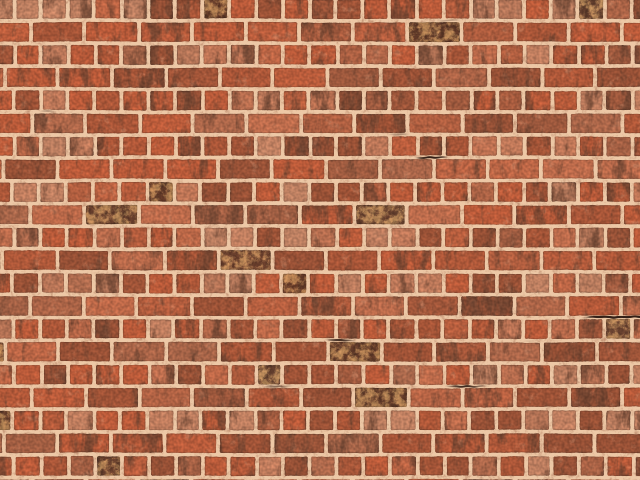
Give the GLSL for this texture, as a WebGL 2 fragment shader.

```glsl
#version 300 es
precision highp float;
// Weathered red brick wall: courses of short headers alternate with long stretchers in pale mortar.
uniform vec2 u_resolution;
out vec4 fragColor;

// Lengths are fractions of the canvas height.
#define COURSE 0.0476
#define FIRST_BED 0.0052
#define STRETCHER 0.112
#define JOINT 0.0078
#define JITTER 0.0045
#define WEAR 0.0016
#define RED vec3(0.73, 0.355, 0.225)
#define BROWN vec3(0.59, 0.315, 0.21)
#define PALE vec3(0.76, 0.53, 0.41)
#define DARK vec3(0.40, 0.25, 0.18)
#define MORTAR vec3(0.93, 0.785, 0.65)
#define MORTAR_SHADE vec3(0.76, 0.57, 0.45)

float hash(vec2 p) {
  vec3 q = fract(p.xyx * 0.1031);
  q += dot(q, q.yzx + 33.33);
  return fract((q.x + q.y) * q.z);
}

float cornerSlope(vec2 cell, vec2 offset) {
  float angle = 6.2832 * hash(cell);
  return dot(vec2(cos(angle), sin(angle)), offset);
}

float gradientNoise(vec2 p) {
  vec2 i = floor(p), f = p - i;
  vec2 s = f * f * f * (f * (f * 6.0 - 15.0) + 10.0);
  vec2 e = vec2(1.0, 0.0);
  float low = mix(cornerSlope(i, f), cornerSlope(i + e, f - e), s.x);
  float high = mix(cornerSlope(i + e.yx, f - e.yx), cornerSlope(i + 1.0, f - 1.0), s.x);
  return mix(low, high, s.y);
}

float fbm(vec2 p) {
  float sum = 0.0, gain = 0.6;
  for (int i = 0; i < 4; i++) {
    sum += gain * gradientNoise(p);
    p = p * 2.03 + 17.0;
    gain *= 0.55;
  }
  return sum;
}

float roundedBox(vec2 p, vec2 halfSize, float radius) {
  vec2 q = abs(p) - halfSize + radius;
  return length(max(q, 0.0)) + min(max(q.x, q.y), 0.0) - radius;
}

// Position of upright joint k in a course, slightly off the regular grid.
float jointAt(float k, float row, float width) {
  return k * width + (hash(vec2(k + 40.0, row + 7.0)) - 0.5) * JITTER;
}

vec3 brickColor(vec2 p, vec2 id, float isHeader, float depth) {
  vec2 q = p + 9.0 * vec2(hash(id + 3.0), hash(id + 5.0));
  vec3 color = mix(BROWN, RED, smoothstep(0.05, 0.75, hash(id + 11.0)));
  // Pale, dusty bricks, more often headers
  float paleness = smoothstep(0.45, 1.0, hash(id + 23.0)) * mix(0.4, 0.85, isHeader);
  color = mix(color, PALE, paleness);
  color = mix(color, PALE, 0.45 * smoothstep(0.1, 0.5, fbm(q * 42.0)));
  // Upright kiln bands and scorched bricks
  float burn = hash(id + 37.0);
  float bands = fbm(q * vec2(44.0, 15.0)) + 0.4 * burn * burn;
  color = mix(color, DARK, 0.75 * smoothstep(0.1, 0.6, bands));
  // A few bricks with ochre and soot stains
  float stained = step(0.965, hash(id + 53.0));
  float patches = smoothstep(-0.25, 0.25, fbm(q * 50.0));
  color = mix(color, mix(DARK * 0.7, vec3(0.74, 0.57, 0.36), patches), 0.75 * stained);
  // Grain and darker rims
  color *= 1.0 + 0.22 * gradientNoise(p * 170.0) + 0.12 * gradientNoise(p * 85.0);
  return color * mix(0.82, 1.0, smoothstep(0.0, 0.0035, depth));
}

void main() {
  vec2 uv = gl_FragCoord.xy / u_resolution.y;
  vec2 p = uv;
  p.y += 0.0022 * gradientNoise(uv * vec2(5.0, 9.0)) - FIRST_BED;

  // Course: even rows are headers, stretchers shift by half every other time
  float row = floor(p.y / COURSE);
  float isHeader = 1.0 - mod(row, 2.0);
  float width = STRETCHER * mix(1.0, 0.5, isHeader);
  float phase = mix(0.07 + 0.5 * step(2.0, mod(row, 4.0)), 0.5, isHeader);
  float x = p.x - phase * width - (hash(vec2(row + 2.0, 61.0)) - 0.5) * JITTER;

  // Brick between its two jittered joints
  float k = floor(x / width);
  k += step(jointAt(k + 1.0, row, width), x) - step(x, jointAt(k, row, width));
  float left = jointAt(k, row, width), right = jointAt(k + 1.0, row, width);
  vec2 local = vec2(x - 0.5 * (left + right), p.y - (row + 0.5) * COURSE);
  vec2 halfSize = 0.5 * (vec2(right - left, COURSE) - JOINT);
  halfSize -= 0.0006 * (hash(vec2(k, row) + 71.0) - 0.5);
  float dist = roundedBox(local, halfSize, 0.003) + WEAR * fbm(uv * 75.0);

  // Mortar with sandy shading and rare open gaps along the beds
  float sand = fbm(uv * 60.0) + 0.35 * gradientNoise(uv * 190.0);
  vec3 mortar = mix(MORTAR, MORTAR_SHADE, smoothstep(0.0, 0.9, sand + 0.1));
  float bed = floor(p.y / COURSE + 0.5);
  float bedDist = abs(p.y - bed * COURSE + 0.003 * gradientNoise(uv * 45.0));
  float gap = smoothstep(0.42, 0.52, gradientNoise(vec2(uv.x * 5.0, bed * 3.37)));
  mortar = mix(mortar, DARK * 0.5, gap * smoothstep(0.003, 0.001, bedDist));

  float soft = max(0.6 / u_resolution.y, 0.0011);
  vec3 brick = brickColor(uv, vec2(k, row) + 100.0, isHeader, -dist);
  fragColor = vec4(mix(brick, mortar, smoothstep(-soft, soft, dist)), 1.0);
}
```
